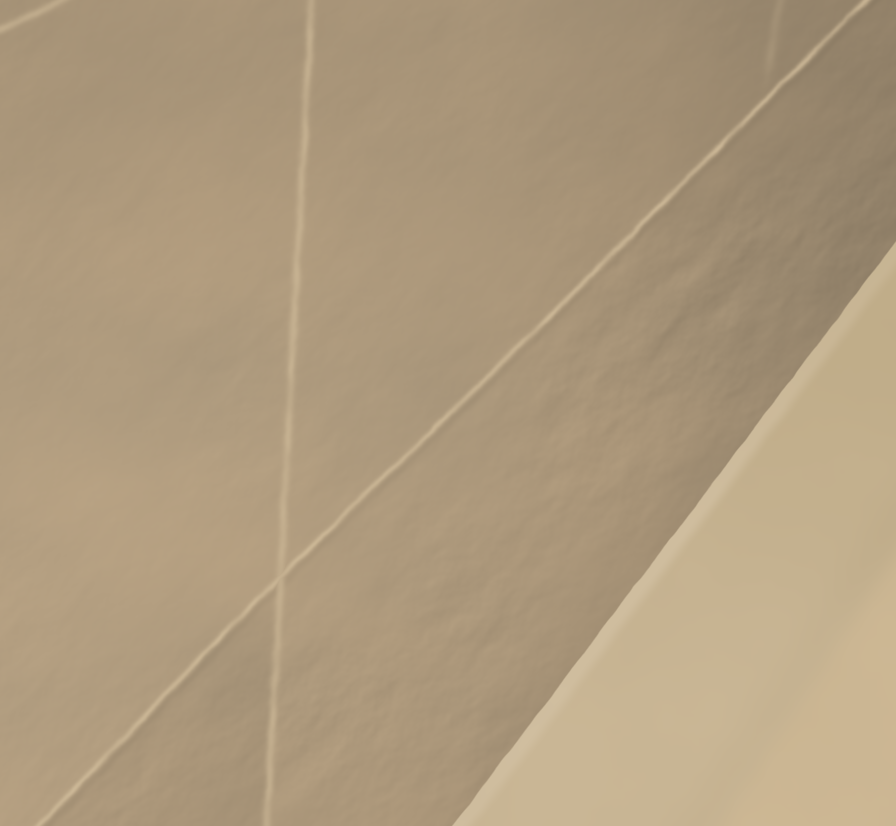
Reproduce this texture procedurally as a Shadertoy shader.

```glsl
// Weathered plaster wall scored by thin pale lines, with a smooth sunlit panel
// folded across the lower right corner. Lines are signed distances; the plaster
// is layered value noise, lit as a relief by comparing two nearby heights.

// Colours
const vec3 WALL = vec3(0.660, 0.583, 0.473);
const vec3 SCORE = vec3(0.800, 0.720, 0.590);
const vec3 PANEL_LOW = vec3(0.785, 0.710, 0.580);
const vec3 PANEL_HIGH = vec3(0.750, 0.675, 0.535);
const vec3 PANEL_RIM = vec3(0.815, 0.745, 0.625);
const vec3 PANEL_FOLD = vec3(0.800, 0.715, 0.575);

// Line ends, in units of the canvas height
const vec2 EDGE_A = vec2(0.548, 0.0), EDGE_B = vec2(1.0847, 0.7076);
const vec2 FOLD_A = vec2(0.869, 0.0), FOLD_B = vec2(1.0847, 0.336);
const vec2 UPRIGHT_A = vec2(0.323, 0.0), UPRIGHT_B = vec2(0.377, 1.0);
const vec2 DIAGONAL_A = vec2(0.049, 0.0), DIAGONAL_B = vec2(1.048, 1.0);
const vec2 CORNER_A = vec2(0.0, 0.963), CORNER_B = vec2(0.078, 1.002);
const vec2 TRACE_A = vec2(0.925, 0.89), TRACE_B = vec2(0.944, 1.0);

// Finish
const float DIAGONAL_WIDTH = 0.0036;
const float UPRIGHT_WIDTH = 0.0052;
const float RIM_WIDTH = 0.026;
const float WOBBLE = 0.0024;
const float MOTTLE = 0.075;
const float RELIEF = 0.16;

float hash(vec2 cell) {
    vec3 q = fract(vec3(cell.xyx) * 0.1031);
    q += dot(q, q.yzx + 33.33);
    return fract((q.x + q.y) * q.z);
}

float valueNoise(vec2 p) {
    vec2 cell = floor(p), f = fract(p);
    f = f * f * (3.0 - 2.0 * f);
    float low = mix(hash(cell), hash(cell + vec2(1, 0)), f.x);
    float high = mix(hash(cell + vec2(0, 1)), hash(cell + vec2(1, 1)), f.x);
    return mix(low, high, f.y);
}

float fbm(vec2 p) {
    float sum = 0.0, weight = 0.5;
    for (int i = 0; i < 5; i++) {
        sum += weight * valueNoise(p);
        p = mat2(1.6, 1.2, -1.2, 1.6) * p + 7.3;
        weight *= 0.5;
    }
    return sum;
}

// Signed distance to the line from a to b, positive on its right
float sideOf(vec2 p, vec2 a, vec2 b) {
    vec2 along = normalize(b - a), q = p - a;
    return q.x * along.y - q.y * along.x;
}

float stroke(float dist, float width) {
    return exp(-dist * dist / (width * width));
}

// Plaster height, stretched along the rising diagonal
float plasterHeight(vec2 p) {
    vec2 q = vec2(p.x + p.y, p.y - p.x) * 0.7071;
    return fbm(q * vec2(17.0, 30.0) + 4.0);
}

vec3 plaster(vec2 p, float edge, float upright, float diagonal) {
    // Broad light falling off toward the upper right
    float tone = 1.0 + 0.07 * smoothstep(0.0, 0.6, -edge)
               - 0.08 * smoothstep(0.4, 1.0, p.y)
               - 0.06 * smoothstep(0.5, 1.1, p.x);
    tone -= 0.025 * stroke(edge, 0.05);

    // Wedge between the two scored lines sits in light shade
    float wedge = smoothstep(-0.004, 0.004, diagonal) * smoothstep(0.004, -0.004, upright);
    tone -= 0.04 * wedge * smoothstep(0.34, 0.2, p.y);

    // Stains and raking-light relief, roughest in the band along the panel
    float stain = fbm(p * vec2(4.0, 5.5) + 2.0) - 0.48;
    float slope = plasterHeight(p + vec2(-0.004, 0.005)) - plasterHeight(p);
    float rough = mix(0.4, 1.0, smoothstep(-0.05, 0.12, diagonal));
    rough *= 0.5 + valueNoise(p * 7.0 + 11.0);
    tone += MOTTLE * stain - RELIEF * rough * slope;
    return WALL * tone + vec3(0.012, 0.0, -0.008) * stain;
}

vec3 panel(vec2 p, float edge) {
    vec3 color = mix(PANEL_LOW, PANEL_HIGH, smoothstep(0.1, 0.65, p.y));
    float fold = sideOf(p, FOLD_A, FOLD_B);
    color = mix(color, PANEL_FOLD, smoothstep(-0.012, 0.022, fold) * 0.8);
    color -= 0.012 * stroke(fold + 0.02, 0.03);
    float rim = smoothstep(RIM_WIDTH, RIM_WIDTH * 0.35, edge);
    color = mix(color, PANEL_RIM, rim * mix(0.9, 0.45, smoothstep(0.3, 0.7, p.y)));
    return color + 0.014 * (fbm(p * 9.0) - 0.48);
}

void mainImage(out vec4 fragColor, in vec2 fragCoord) {
    vec2 p = fragCoord / iResolution.y;
    float pixel = 1.0 / iResolution.y;
    float wobble = WOBBLE * (fbm(p * 38.0) - 0.48) * 2.0;

    // Distances to the main lines; the diagonal bows slightly left low down
    float edge = sideOf(p, EDGE_A, EDGE_B) + wobble * 0.6;
    float upright = sideOf(p, UPRIGHT_A, UPRIGHT_B) + wobble;
    float bow = 0.011 * stroke(p.y - 0.28, 0.2);
    float diagonal = sideOf(p + vec2(bow, 0.0), DIAGONAL_A, DIAGONAL_B) + wobble;
    float corner = sideOf(p, CORNER_A, CORNER_B) + wobble;
    float trace = sideOf(p, TRACE_A, TRACE_B) + wobble;

    // Scored lines over the plaster
    vec3 color = plaster(p, edge, upright, diagonal);
    float wear = 0.65 + 0.5 * valueNoise(p * 45.0);
    float score = max(0.85 * stroke(diagonal, DIAGONAL_WIDTH), 0.68 * stroke(upright, UPRIGHT_WIDTH));
    score = max(score, 0.7 * stroke(corner, 0.005) * smoothstep(0.12, 0.07, p.x));
    score = max(score, 0.22 * stroke(trace, 0.006) * smoothstep(0.88, 0.93, p.y));
    color *= 1.0 - 0.04 * stroke(diagonal - 0.008, 0.005);
    color = mix(color, SCORE, min(score * wear, 1.0));

    // Panel in front
    color = mix(color, panel(p, edge), smoothstep(-pixel, pixel, edge));
    fragColor = vec4(color, 1.0);
}
```
